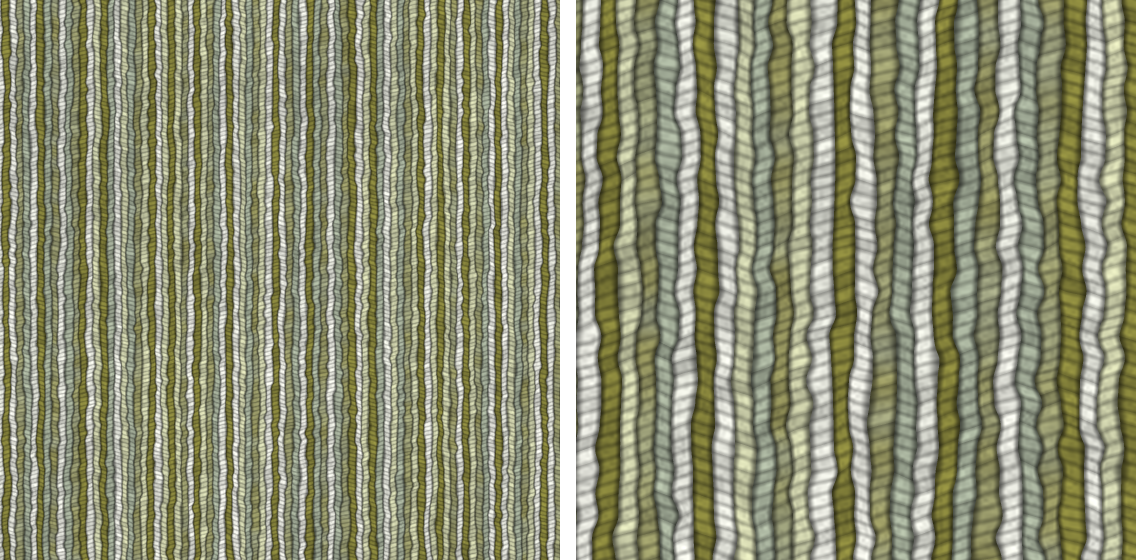
Left, the full canvas; right, a detail of the centre.
This texture is drawn by a WebGL 2 fragment shader. Its source:

```glsl
#version 300 es
precision highp float;
// Striped loop-pile carpet: upright cords of knotted yarn in a repeating colour order.

#define PERIOD 0.4805      // width of one colour sequence
#define START 0.0115       // centre of the first olive cord
#define ROWS 132.0         // loops from bottom to top
#define WOBBLE 0.42        // sideways wander of the cords
#define SLANT 0.55         // lean of each loop
#define GAP_DARKNESS 0.52  // shadow between cords
#define SEAM_DARKNESS 0.24 // shadow between loops
#define YARN_VARIATION 0.22
#define SAMPLES 3

uniform vec2 u_resolution;
out vec4 outColor;

const int CORDS = 40;
const int OLIVE = 0, MOSS = 1, SAGE = 2, CREAM = 3, WHITE = 4;

const vec3 YARN[5] = vec3[5](
    vec3(0.52, 0.51, 0.23),
    vec3(0.60, 0.59, 0.42),
    vec3(0.63, 0.67, 0.59),
    vec3(0.80, 0.81, 0.66),
    vec3(0.89, 0.89, 0.86));

// Colour order of the cords within one period
const int ORDER[CORDS] = int[CORDS](
    OLIVE, WHITE, MOSS, SAGE, WHITE,
    OLIVE, SAGE, MOSS, WHITE, SAGE, MOSS,
    OLIVE, WHITE, CREAM,
    OLIVE, SAGE, WHITE, CREAM, SAGE, MOSS, CREAM,
    OLIVE, WHITE, CREAM,
    OLIVE, CREAM, MOSS, WHITE,
    OLIVE, CREAM, MOSS, SAGE, WHITE,
    OLIVE, WHITE, CREAM, SAGE, MOSS, CREAM, WHITE);

float hash(vec2 p) {
    vec3 q = fract(vec3(p.xyx) * 0.1031);
    q += dot(q, q.yzx + 33.33);
    return fract((q.x + q.y) * q.z);
}

float noise(vec2 p) {
    vec2 i = floor(p), f = fract(p);
    f = f * f * (3.0 - 2.0 * f);
    return mix(mix(hash(i), hash(i + vec2(1, 0)), f.x),
               mix(hash(i + vec2(0, 1)), hash(i + vec2(1, 1)), f.x), f.y);
}

vec3 carpet(vec2 uv) {
    // Cord coordinate, slightly uneven in spacing and wandering sideways
    float phase = (uv.x - START) / PERIOD;
    float u = phase * float(CORDS) - 0.3 * (1.0 - cos(6.28318 * phase)) + 0.5;
    u += WOBBLE * (noise(vec2(u * 0.9 + 50.0, uv.y * 75.0)) - 0.5);
    u += WOBBLE * (noise(vec2(u * 0.6 + 90.0, uv.y * 14.0)) - 0.5);
    float cord = floor(u);
    float across = u - cord - 0.5;
    float id = cord + 100.0;

    // Loops along the cord, each cord with its own offset and lean
    float lean = SLANT * (hash(vec2(id, 7.0)) < 0.5 ? -1.0 : 1.0);
    float v = uv.y * ROWS + 5.0 * hash(vec2(id, 3.0)) + lean * across
            + 0.9 * noise(vec2(id * 3.7, uv.y * 35.0));
    float loopRow = floor(v);
    float along = v - loopRow - 0.5;
    float loopTone = hash(vec2(id, loopRow));

    // Yarn colour; moss is heathered from olive and sage strands
    int yarn = ORDER[(int(cord) + CORDS) % CORDS];
    vec3 color = YARN[yarn];
    float strand = noise(vec2(id * 5.3, uv.y * 48.0));
    if (yarn == MOSS) color = mix(color, mix(YARN[OLIVE], YARN[SAGE], strand), 0.55);
    float fade = noise(vec2(id * 2.3, uv.y * 9.0));
    color = mix(color, YARN[SAGE], 0.22 * fade * float(yarn != OLIVE));

    // Rounded pile, dark gaps and seams, fibre grain
    float gap = smoothstep(0.2, 0.52, abs(across));
    float seam = smoothstep(0.15, 0.5, abs(along));
    float fibre = noise(vec2(u * 5.0 + 200.0, uv.y * 420.0));
    float shade = (1.0 - GAP_DARKNESS * gap) * (1.0 - SEAM_DARKNESS * seam);
    shade *= 1.0 + YARN_VARIATION * (loopTone - 0.5) + 0.16 * (fibre - 0.5);
    shade *= 0.96 + 0.08 * noise(uv * 6.0);
    return color * shade;
}

void main() {
    // Average a grid of samples for smooth edges
    vec3 sum = vec3(0.0);
    for (int j = 0; j < SAMPLES; j++)
        for (int i = 0; i < SAMPLES; i++) {
            vec2 offset = (vec2(i, j) + 0.5) / float(SAMPLES) - 0.5;
            sum += carpet((gl_FragCoord.xy + offset) / u_resolution);
        }
    outColor = vec4(sum / float(SAMPLES * SAMPLES), 1.0);
}
```
